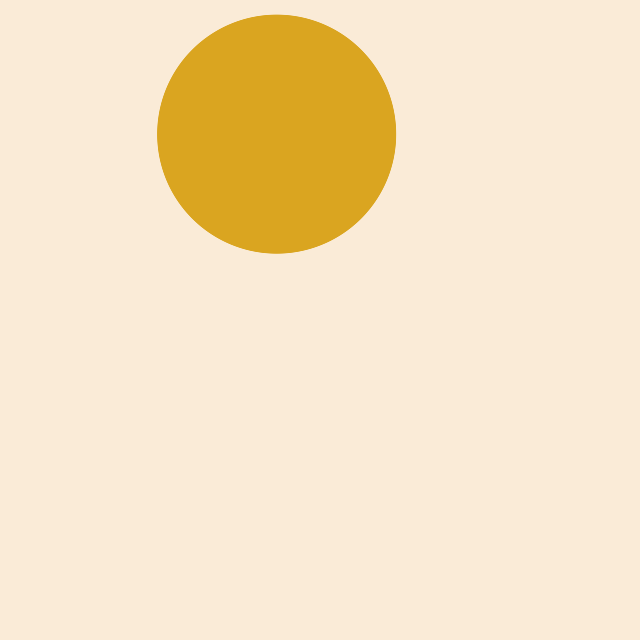
Write a Shadertoy shader that draws this background.

```glsl
#define CREAM vec3(0.980, 0.922, 0.843)
#define GOLD vec3(0.855, 0.647, 0.125)
#define DISC_CENTER vec2(0.4323, 0.7904)
#define DISC_RADIUS 0.1868

float circleDistance(vec2 point, vec2 center, float radius) {
    return length(point - center) - radius;
}

void mainImage(out vec4 fragColor, in vec2 fragCoord) {
    vec2 uv = fragCoord / iResolution.y;
    float pixel = 1.0 / iResolution.y;

    // Gold disc on a plain cream ground, with a one-pixel soft edge
    float dist = circleDistance(uv, DISC_CENTER, DISC_RADIUS);
    float coverage = 1.0 - smoothstep(-0.5 * pixel, 0.5 * pixel, dist);

    fragColor = vec4(mix(CREAM, GOLD, coverage), 1.0);
}
```
